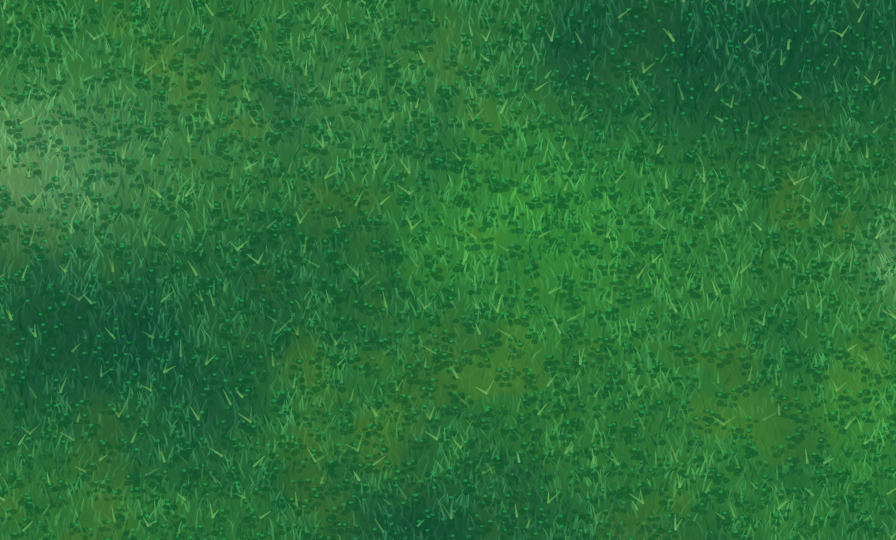
A Shadertoy shader for this texture:

```glsl
// Soft meadow turf: thin grass blades, clover and pale sprigs over mottled green ground.

// Colours
const vec3 GROUND = vec3(0.180, 0.440, 0.205);
const vec3 OLIVE  = vec3(0.270, 0.465, 0.190);
const vec3 TEAL   = vec3(0.070, 0.290, 0.205);
const vec3 FRESH  = vec3(0.230, 0.580, 0.215);
const vec3 HAZE   = vec3(0.430, 0.610, 0.390);
const vec3 CLOVER = vec3(0.050, 0.360, 0.190);
const vec3 GLINT  = vec3(0.150, 0.660, 0.330);
const vec3 SPRIG  = vec3(0.490, 0.740, 0.390);

// Sizes, in canvas heights
const vec2  BLADE_CELL   = vec2(0.012, 0.042);
const float BLADE_WIDTH  = 0.0023;
const float BLADE_LEAN   = 0.017;
const int   BLADE_LAYERS = 4;
const float CLOVER_CELL  = 0.033;
const float LEAF_RADIUS  = 0.0068;
const vec2  SPRIG_CELL   = vec2(0.075, 0.065);
const float SPRIG_WIDTH  = 0.0024;
const float TUFT_SCALE   = 26.0;

float hash(vec2 p) {
    vec3 q = fract(vec3(p.xyx) * 0.1031);
    q += dot(q, q.yzx + 33.33);
    return fract((q.x + q.y) * q.z);
}

vec2 hash2(vec2 p) {
    return vec2(hash(p + 17.3), hash(p + 71.9));
}

float noise(vec2 p) {
    vec2 i = floor(p), f = fract(p);
    f = f * f * (3.0 - 2.0 * f);
    return mix(mix(hash(i), hash(i + vec2(1, 0)), f.x),
               mix(hash(i + vec2(0, 1)), hash(i + vec2(1, 1)), f.x), f.y);
}

float fbm(vec2 p) {
    return 0.55 * noise(p) + 0.30 * noise(p * 2.1 + 9.0) + 0.15 * noise(p * 4.3 + 23.0);
}

float cover(float d, float aa) {
    return 1.0 - smoothstep(-aa, aa, d);
}

// Soft round patch of light or shade
float glow(vec2 uv, vec2 centre, vec2 radius) {
    vec2 q = (uv - centre) / radius;
    return exp(-dot(q, q));
}

// Broad colour washes; bare returns how thin the grass is
vec3 groundColour(vec2 p, vec2 uv, out float bare) {
    bare = smoothstep(0.54, 0.72, fbm(p * 7.0 + 3.7));
    vec3 col = mix(GROUND, OLIVE, 0.75 * bare);
    float fresh = glow(uv, vec2(0.60, 0.60), vec2(0.16, 0.22))
                + 0.6 * glow(uv, vec2(0.95, 0.20), vec2(0.15, 0.20));
    float shade = glow(uv, vec2(0.83, 0.93), vec2(0.24, 0.20))
                + 0.70 * glow(uv, vec2(0.14, 0.38), vec2(0.17, 0.20))
                + 0.60 * glow(uv, vec2(0.47, 0.00), vec2(0.12, 0.10));
    float haze = 1.2 * glow(uv, vec2(0.03, 0.70), vec2(0.14, 0.14))
               + glow(uv, vec2(1.01, 0.52), vec2(0.04, 0.09))
               + 0.3 * glow(uv, vec2(0.36, 0.82), vec2(0.20, 0.15));
    shade += 0.35 * smoothstep(0.50, 0.75, fbm(p * 3.5 + 41.0));
    col = mix(col, FRESH, 0.65 * min(fresh, 1.0));
    col = mix(col, TEAL, 0.88 * min(shade, 1.0));
    return mix(col, HAZE, 0.6 * min(haze, 1.0));
}

// Clusters of dark uneven leaflets, each with a small bright glint
vec3 addClover(vec3 col, vec3 ground, vec2 p, float seed, float aa) {
    vec2 home = floor(p / CLOVER_CELL);
    for (int k = 0; k < 9; k++) {
        vec2 id = home + vec2(k % 3 - 1, k / 3 - 1);
        vec2 key = id + seed;
        if (hash(key + 5.0) > 0.72) continue;
        vec2 q = p - (id + hash2(key)) * CLOVER_CELL;
        float turn = 6.283 * hash(key + 31.0), leaf = 1e3;
        for (int j = 0; j < 3; j++) {
            float size = LEAF_RADIUS * mix(0.55, 1.1, hash(key + 43.0 + float(j)));
            float a = turn + 2.3 * float(j);
            vec2 r = q - 1.2 * LEAF_RADIUS * vec2(cos(a), sin(a));
            leaf = min(leaf, length(r * vec2(0.85, 1.25)) - size);
        }
        col = mix(col, mix(ground * 0.75, CLOVER, 0.6), 0.70 * cover(leaf, aa));
        vec2 tip = q - LEAF_RADIUS * vec2(cos(turn), 1.3);
        float glint = length(tip * vec2(0.8, 1.2)) - 0.0030;
        col = mix(col, mix(ground, GLINT, 0.8), 0.75 * cover(glint, aa));
    }
    return col;
}

// One layer of curved, tapering upright blades, light and dark in tufts
vec3 addBlades(vec3 col, vec3 ground, vec2 p, float seed, float density, float aa) {
    vec2 home = floor(p / BLADE_CELL);
    for (int k = 0; k < 15; k++) {
        vec2 id = home + vec2(k % 5 - 2, k / 5 - 1);
        vec2 key = id + seed * 37.0;
        vec2 root = (id + hash2(key)) * BLADE_CELL, q = p - root;
        float t = q.y / mix(0.018, 0.041, hash(key + 3.0));
        if (t < 0.0 || t > 1.0) continue;
        float bend = (hash(key + 11.0) * 2.0 - 1.0) * BLADE_LEAN;
        float d = abs(q.x - bend * t * t) - BLADE_WIDTH * (1.0 - t * t);
        float fade = smoothstep(0.0, 0.25, t) * (1.0 - smoothstep(0.8, 1.0, t));
        float tuft = smoothstep(0.25, 0.75, noise(root * TUFT_SCALE + 60.0));
        float tone = mix(hash(key + 23.0), tuft, 0.4);
        vec3 lit = ground * 1.22 + vec3(0.135, 0.185, 0.125);
        vec3 blade = mix(ground * vec3(0.52, 0.74, 0.88), lit, tone * (0.65 + 0.45 * t));
        col = mix(col, blade, 0.80 * density * fade * cover(d, aa));
    }
    return col;
}

// Pale sprigs: one slanting stroke, sometimes two
vec3 addSprigs(vec3 col, vec3 ground, vec2 p, float aa) {
    vec2 home = floor(p / SPRIG_CELL);
    for (int k = 0; k < 9; k++) {
        vec2 id = home + vec2(k % 3 - 1, k / 3 - 1);
        vec2 q = p - (id + hash2(id + 201.0)) * SPRIG_CELL;
        for (int j = 0; j < 2; j++) {
            vec2 key = id + 57.0 + 29.0 * float(j);
            if (j == 1 && hash(key) > 0.45) continue;
            float angle = 1.57 + 2.2 * (hash(key + 7.0) - 0.5);
            vec2 stroke = vec2(cos(angle), sin(angle)) * mix(0.014, 0.030, hash(key + 3.0));
            float t = clamp(dot(q, stroke) / dot(stroke, stroke), 0.0, 1.0);
            float d = length(q - stroke * t) - SPRIG_WIDTH * (1.0 - 0.7 * t);
            float strength = mix(0.35, 0.85, hash(key + 13.0));
            col = mix(col, mix(ground, SPRIG, 0.8), strength * cover(d, aa));
        }
    }
    return col;
}

void mainImage(out vec4 fragColor, in vec2 fragCoord) {
    vec2 uv = fragCoord / iResolution.xy;
    vec2 p = fragCoord / iResolution.y;
    float aa = max(0.8 / iResolution.y, 0.0012);

    float bare;
    vec3 ground = groundColour(p, uv, bare);
    vec3 col = addClover(ground, ground, p, 0.0, aa);
    for (int i = 0; i < BLADE_LAYERS; i++) {
        float seed = float(i) + 1.0;
        vec2 shift = vec2(0.0047, 0.0131) * seed;
        col = addBlades(col, ground, p + shift, seed, 1.0 - 0.6 * bare, aa);
        if (i == 2) col = addClover(col, ground, p, 90.0, aa);
    }
    col = addSprigs(col, ground, p, aa);
    fragColor = vec4(col, 1.0);
}
```
